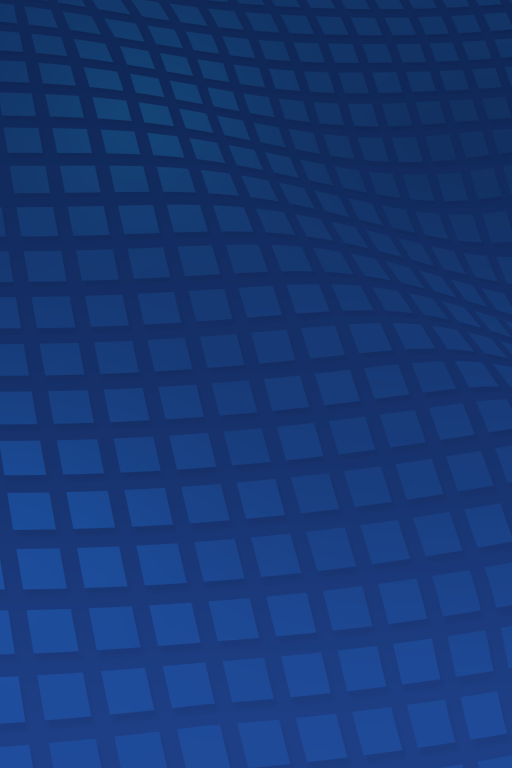
This background is drawn by a Shadertoy shader. Its source:

```glsl
// A sheet of blue square tiles seen in perspective, folded by one diagonal ridge.
// Canvas points are mapped to grid coordinates by a logarithmic recession plus a
// logistic fold; tiles are then cut from each cell and tinted by soft gradients.

#define TILE_HALF vec2(0.355, 0.335)
#define RIDGE_START 0.007
#define RIDGE_SLOPE 0.44
#define RIDGE_HEIGHT 0.127
#define RIDGE_SQUEEZE 3.584
#define SHADE_DEPTH 0.05
#define TILE_VARIATION 0.025

float hash(vec2 cell) {
    return fract(sin(dot(cell, vec2(127.1, 311.7))) * 43758.5);
}

// Soft elliptical light, 1 at its centre
float glow(vec2 p, vec2 centre, vec2 radius) {
    vec2 d = (p - centre) / radius;
    return exp(-dot(d, d));
}

// Three-stop vertical gradient, t from 0 at the top to 1 at the bottom
vec3 ramp(vec3 top, vec3 middle, vec3 bottom, float t) {
    return mix(mix(top, middle, smoothstep(0.05, 0.55, t)),
               bottom, smoothstep(0.45, 1.0, t));
}

// Grid coordinates at p, where p.y runs downward; tile centres are integers
vec2 gridCoord(vec2 p) {
    float ridgeLine = RIDGE_START + RIDGE_SLOPE * p.x;
    float above = ridgeLine - p.y;
    float fold = 1.0 / (1.0 + exp(-above / (0.0573 - 0.0307 * p.x)));
    float nearEdge = smoothstep(0.74, 1.0, p.y);

    // Rows: tilt, ridge and its gentle far slope, then recession
    float y = p.y + 0.0625 * p.x * p.x;
    y -= (0.004 + RIDGE_HEIGHT * p.x) * fold;
    y += 0.021 * p.x * p.x * p.x * smoothstep(0.08, 0.26, above);
    y += 0.02 * nearEdge * min(1.0, 2.5 * p.x);
    float row = 16.4 - 18.35 * log(1.0 + 1.4436 * y);
    row -= 0.17 * sin(10.67 * y) * exp(-1.54 * y);

    // Columns: leaning lines that spread toward the viewer, squeezed by the ridge
    float x = p.x - (0.002 + 0.2325 * p.y + 0.0472 * p.y * p.y);
    float spacing = 0.0908 + 0.03675 * p.y;
    float column = 1.0 + x / spacing * (1.0 + (0.0666 + 0.087 * nearEdge) * x);
    column += max(0.0, RIDGE_SQUEEZE * p.x - 0.85) * fold;
    column += 0.9 * exp(-17.0 * p.y) * (1.0 - 0.7 * p.x) * min(1.0, 4.65 * p.x);
    return vec2(column, row);
}

// Antialiased coverage of a rectangle in cell space
float tileMask(vec2 cell, vec2 halfSize, vec2 blur) {
    vec2 cover = clamp(0.5 + (halfSize - abs(cell)) / blur, 0.0, 1.0);
    return cover.x * cover.y;
}

void mainImage(out vec4 fragColor, in vec2 fragCoord) {
    vec2 p = fragCoord / iResolution.xy;
    p.y = 1.0 - p.y;

    vec2 grid = gridCoord(p);
    vec2 blur = max(fwidth(grid), vec2(1e-4));
    vec2 cell = fract(grid + 0.5) - 0.5;
    vec2 id = floor(grid + 0.5);

    // Gaps between tiles, with a faint shade beneath each tile
    vec3 gap = ramp(vec3(0.063, 0.157, 0.345), vec3(0.085, 0.190, 0.415),
                    vec3(0.118, 0.247, 0.525), p.y);
    float shade = tileMask(cell + vec2(-0.03, 0.12), TILE_HALF, blur + 0.08);
    gap *= 1.0 - SHADE_DEPTH * shade;

    // Tile faces, lit at the left and along the upper crest
    vec3 face = ramp(vec3(0.072, 0.205, 0.405), vec3(0.092, 0.228, 0.468),
                     vec3(0.120, 0.292, 0.600), p.y);
    face += vec3(0.005, 0.045, 0.080) * glow(p, vec2(0.0, 0.68), vec2(0.38, 0.20));
    face += vec3(0.004, 0.055, 0.050) * glow(p, vec2(0.28, 0.15), vec2(0.22, 0.13));
    face -= vec3(0.004, 0.018, 0.035) * glow(p, vec2(0.95, 0.22), vec2(0.35, 0.14));
    face *= 1.0 + TILE_VARIATION * (hash(id) - 0.5);

    vec3 color = mix(gap, face, tileMask(cell, TILE_HALF, blur));
    fragColor = vec4(color, 1.0);
}
```
